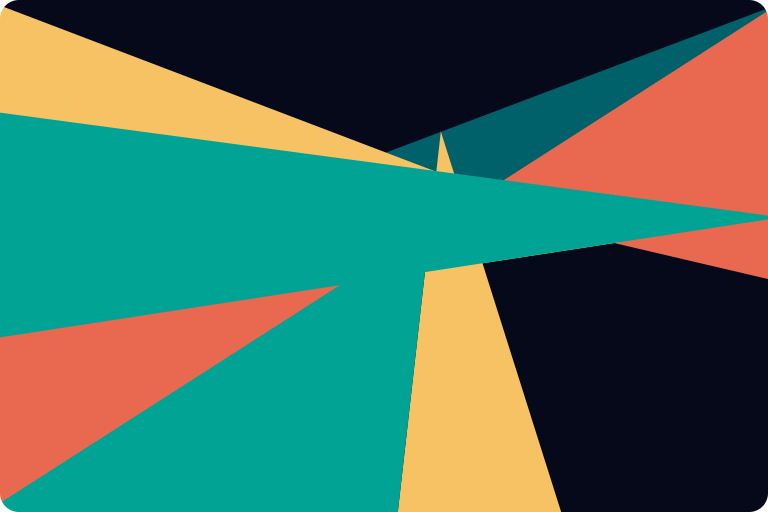
This background is drawn by a WebGL 1 fragment shader. Its source:

```glsl
precision highp float;
// Flat overlapping wedges of teal, coral and amber on a dark rounded card.

uniform vec2 u_resolution;

#define ASPECT 1.5
#define CORNER_RADIUS 0.037
#define NIGHT vec3(0.022, 0.036, 0.102)
#define TEAL vec3(0.0, 0.64, 0.58)
#define DEEP_TEAL vec3(0.0, 0.38, 0.42)
#define CORAL vec3(0.91, 0.41, 0.31)
#define AMBER vec3(0.965, 0.76, 0.39)
#define PAPER vec3(1.0)

// Signed distance to the line a-b, positive on its right-hand side.
float rightOf(vec2 p, vec2 a, vec2 b) {
  vec2 dir = normalize(b - a);
  return dot(p - a, vec2(dir.y, -dir.x));
}

// Signed distance to a rounded box, negative inside.
float roundedBox(vec2 p, vec2 halfSize, float radius) {
  vec2 q = abs(p) - halfSize + radius;
  return length(max(q, 0.0)) + min(max(q.x, q.y), 0.0) - radius;
}

// Lays ink over the colour where the distance is positive.
void paint(inout vec3 color, vec3 ink, float dist) {
  color = mix(color, ink, clamp(dist * u_resolution.y + 0.5, 0.0, 1.0));
}

void main() {
  vec2 size = vec2(ASPECT, 1.0);
  vec2 p = gl_FragCoord.xy / u_resolution * size;

  // Long lines, each positive below
  float beamTop = rightOf(p, vec2(0.0, 0.780), vec2(1.5, 0.579));
  float beamBase = rightOf(p, vec2(0.0, 0.341), vec2(1.5, 0.5715));
  float diagonal = rightOf(p, vec2(0.0, 0.0175), vec2(1.5, 0.979));
  float deepTop = rightOf(p, vec2(0.754, 0.702), vec2(1.5, 0.984));
  float amberTop = rightOf(p, vec2(0.01, 0.9855), vec2(0.754, 0.702));
  float coralBase = rightOf(p, vec2(1.201, 0.525), vec2(1.5, 0.455));

  // Spike sides, each positive to the right
  vec2 apex = vec2(0.861, 0.743);
  float spikeLeft = rightOf(p, vec2(0.777, 0.0), apex);
  float spikeRight = rightOf(p, vec2(1.096, 0.0), apex);

  // Wedges from back to front
  vec3 color = NIGHT;
  paint(color, DEEP_TEAL, min(deepTop, -beamBase));
  paint(color, CORAL, min(diagonal, -coralBase));
  paint(color, AMBER, min(amberTop, -beamBase));
  paint(color, AMBER, min(spikeLeft, -spikeRight));
  paint(color, TEAL, min(beamTop, max(-spikeLeft, -beamBase)));
  paint(color, CORAL, min(beamBase, -diagonal));

  // Rounded corners
  paint(color, PAPER, roundedBox(p - 0.5 * size, 0.5 * size, CORNER_RADIUS));

  gl_FragColor = vec4(color, 1.0);
}
```
